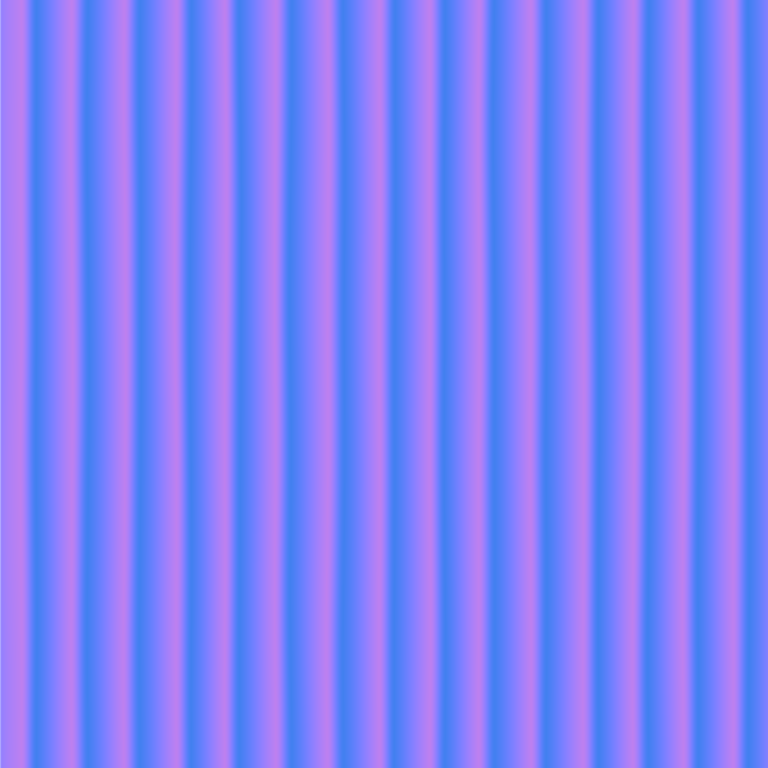
A Shadertoy shader for this texture map:

```glsl
vec2 hashGradient(vec2 cell) {
    float angle = 6.2832 * fract(sin(dot(cell, vec2(127.1, 311.7))) * 43758.5);
    return vec2(cos(angle), sin(angle));
}

float gradientNoise(vec2 p) {
    vec2 i = floor(p), f = fract(p);
    vec2 w = f * f * f * (f * (f * 6.0 - 15.0) + 10.0);
    float a = dot(hashGradient(i), f);
    float b = dot(hashGradient(i + vec2(1, 0)), f - vec2(1, 0));
    float c = dot(hashGradient(i + vec2(0, 1)), f - vec2(0, 1));
    float d = dot(hashGradient(i + vec2(1, 1)), f - vec2(1, 1));
    return mix(mix(a, b, w.x), mix(c, d, w.x), w.y);
}

// Sideways slope of one fold: long even rise, then a short soft fall
float foldSlope(float phase) {
    float t = fract(phase);
    float rise = clamp(t / 0.68, 0.0, 1.0);
    rise = mix(rise, smoothstep(0.0, 1.0, rise), 0.25);
    float fall = smoothstep(0.68, 1.0, t);
    return 0.48 * (2.0 * (rise - fall) - 1.0);
}

void mainImage(out vec4 fragColor, in vec2 fragCoord) {
    vec2 uv = fragCoord / iResolution.xy;

    // Fifteen vertical folds with uneven spacing and a slight waver
    float phase = uv.x * 15.09 - 0.747;
    phase -= 0.025 * cos(1.4 * (phase - 2.3));
    phase += 0.05 * gradientNoise(vec2(phase * 0.9, uv.y * 3.0));

    // The first fold is flatter toward the left border
    float slope = foldSlope(phase) + 0.24 * (1.0 - smoothstep(0.0, 0.03, uv.x));

    // Encode the unit normal as a colour
    vec3 normal = vec3(slope, 0.0, sqrt(1.0 - slope * slope));
    vec3 color = 0.5 + 0.5 * normal;

    // Thin pale seam on the left border
    color = mix(color, vec3(0.8, 0.8, 1.0), 0.6 * (1.0 - smoothstep(0.0, 0.0025, uv.x)));
    fragColor = vec4(color, 1.0);
}
```
